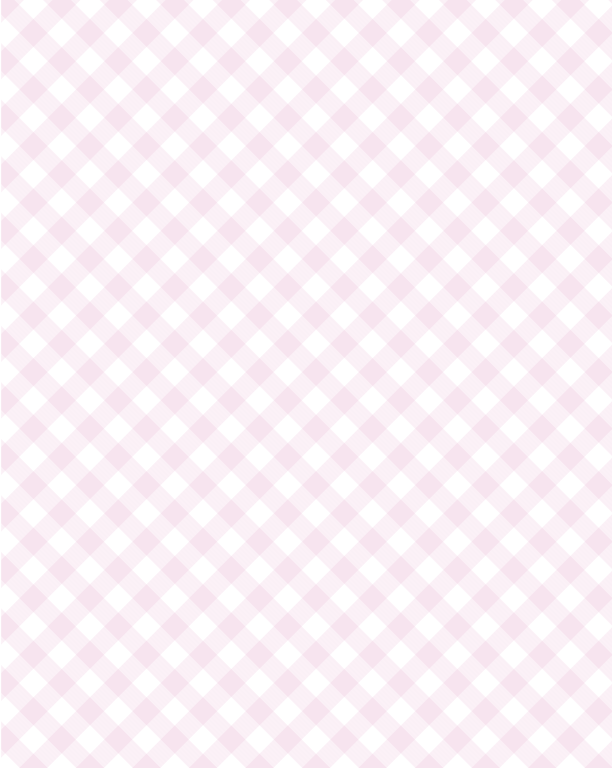
Reproduce this pattern procedurally as a Shadertoy shader.

```glsl
const vec3 WHITE = vec3(1.0);
const vec3 LIGHT_PINK = vec3(0.984, 0.943, 0.967);
const vec3 DEEP_PINK = vec3(0.969, 0.895, 0.937);

const float PERIOD = 0.0736;               // in canvas heights
const vec2 CHECK_CENTRE = vec2(0.3012, 0.6259);
const float BAND_WIDTH = 0.495;            // share of one period
const float THREADS = 12.0;                // twill threads per period
const float THREAD_CONTRAST = 0.003;
const float MARGIN = 0.0015;               // white sliver at the left edge

// Coverage of a repeating band centred on whole numbers
float band(float t, float width, float pixel) {
    float edge = 0.5 * width - abs(fract(t + 0.5) - 0.5);
    return clamp(edge / pixel + 0.5, 0.0, 1.0);
}

// Faint diagonal weave, faded out where threads become too fine
float twill(float t, float threads, float pixel) {
    float visible = 1.0 - smoothstep(0.25, 0.5, threads * pixel);
    return visible * cos(6.2832 * threads * t);
}

// Two crossing translucent bands: white, single and double layers
vec3 gingham(vec2 diagonal, float pixel) {
    float rising = band(diagonal.y, BAND_WIDTH, pixel);
    float falling = band(diagonal.x, BAND_WIDTH, pixel);
    vec3 single = mix(WHITE, LIGHT_PINK, rising);
    vec3 crossed = mix(LIGHT_PINK, DEEP_PINK, rising);
    vec3 colour = mix(single, crossed, falling);

    // Threads show only where a single band lies
    float oneLayer = abs(rising - falling);
    float weave = twill(diagonal.x, THREADS, pixel);
    return colour + THREAD_CONTRAST * oneLayer * weave;
}

void mainImage(out vec4 fragColor, in vec2 fragCoord) {
    vec2 p = fragCoord / iResolution.y;
    vec2 cell = (p - CHECK_CENTRE) / PERIOD;
    vec2 diagonal = vec2(cell.x + cell.y, cell.x - cell.y);
    float pixel = sqrt(2.0) / (iResolution.y * PERIOD);

    vec3 colour = gingham(diagonal, pixel);

    // Left margin
    float inside = clamp((p.x - MARGIN) * iResolution.y + 0.5, 0.0, 1.0);
    fragColor = vec4(mix(WHITE, colour, inside), 1.0);
}
```
